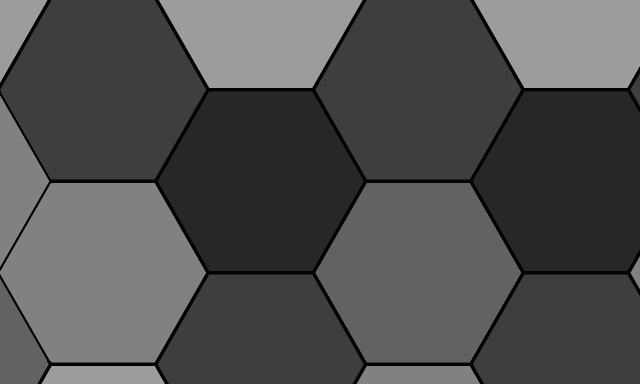
Write a WebGL 1 fragment shader that draws this pattern.

```glsl
precision highp float;
// Flat-topped hexagon tiles in five greys, parted by thin black joints.

uniform vec2 u_resolution;

// Lengths are in canvas widths, with y running down from the top edge.
const vec2 TILE_PITCH = vec2(0.2462, 0.2860);   // column step, row step
const vec2 FIRST_TILE = vec2(0.1612, 0.1402);   // centre of column 1, row 0

// Joint half widths and the thin zone are in tile heights.
const float JOINT_HALF = 0.0096;
const float THIN_JOINT_HALF = 0.0060;
const float THIN_RIGHT = -0.289;
const vec2 THIN_ROWS = vec2(0.01, 1.48);

const float JOINT_GREY = 0.01;
const float CHARCOAL = 0.153;
const float DARK = 0.243;
const float MID = 0.385;
const float LIGHT = 0.505;
const float PALE = 0.61;

const float MIRROR_COLUMN = 3.0;
const float COLUMN_STEP = 0.8660254;            // for a tile height of one
const vec2 LATTICE = vec2(2.0 * COLUMN_STEP, 1.0);

// Centre of the tile that holds q: the nearer of two offset grids.
vec2 tileCentre(vec2 q) {
  vec2 a = floor(q / LATTICE + 0.5) * LATTICE;
  vec2 b = (floor(q / LATTICE) + 0.5) * LATTICE;
  vec2 da = q - a;
  vec2 db = q - b;
  return dot(da, da) < dot(db, db) ? a : b;
}

// Distance from a point inside a tile to its closest side.
float sideDistance(vec2 d) {
  d = abs(d);
  return 0.5 - max(d.y, d.x * COLUMN_STEP + d.y * 0.5);
}

// Greys run down each column and mirror about the middle one.
float tileGrey(vec2 centre) {
  float column = floor(centre.x / COLUMN_STEP + 1.5);
  float row = floor(centre.y + 0.75);
  float k = abs(column - MIRROR_COLUMN);
  vec3 greys = vec3(PALE, LIGHT, MID);
  if (k < 0.5) greys = vec3(DARK, MID, LIGHT);
  else if (k < 1.5) greys = vec3(PALE, CHARCOAL, DARK);
  else if (k < 2.5) greys = vec3(DARK, LIGHT, PALE);
  return row < 0.5 ? greys.x : (row < 1.5 ? greys.y : greys.z);
}

// Joints are finer along the left border.
float jointHalfWidth(vec2 q) {
  bool thin = q.x < THIN_RIGHT && q.y > THIN_ROWS.x && q.y < THIN_ROWS.y;
  return thin ? THIN_JOINT_HALF : JOINT_HALF;
}

void main() {
  vec2 p = vec2(gl_FragCoord.x, u_resolution.y - gl_FragCoord.y) / u_resolution.x;
  vec2 q = (p - FIRST_TILE) / TILE_PITCH * vec2(COLUMN_STEP, 1.0);
  float pixel = 1.0 / (u_resolution.x * TILE_PITCH.y);

  vec2 centre = tileCentre(q);
  float halfWidth = jointHalfWidth(q);
  float fill = smoothstep(halfWidth - 0.5 * pixel, halfWidth + 0.5 * pixel,
                          sideDistance(q - centre));
  gl_FragColor = vec4(vec3(mix(JOINT_GREY, tileGrey(centre), fill)), 1.0);
}
```
